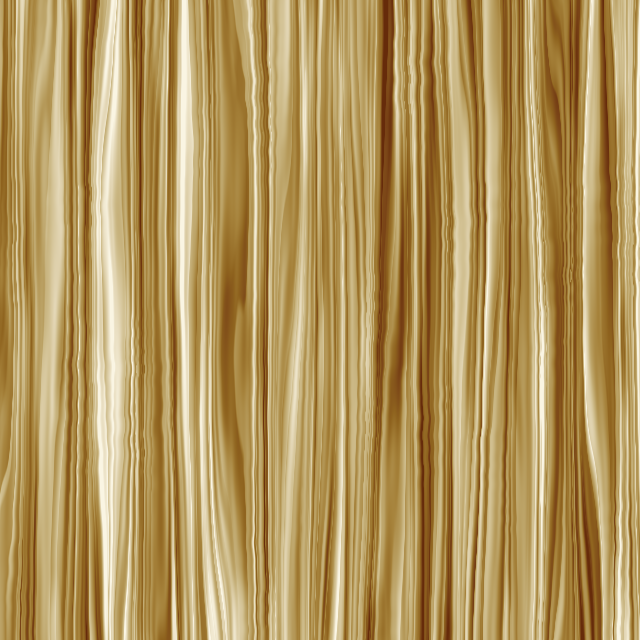
Give the GLSL for this texture, as a three.js fragment shader.

```glsl
varying vec2 vUv;

float hash(vec2 p) {
  return fract(sin(dot(p, vec2(127.1, 311.7))) * 43758.55);
}

float cornerSlope(vec2 cell, vec2 offset) {
  float angle = 6.2832 * hash(cell);
  return dot(vec2(cos(angle), sin(angle)), offset);
}

float gradientNoise(vec2 p) {
  vec2 i = floor(p);
  vec2 f = p - i;
  vec2 u = f * f * f * (f * (f * 6.0 - 15.0) + 10.0);
  vec2 e = vec2(1.0, 0.0);
  float low = mix(cornerSlope(i, f), cornerSlope(i + e.xy, f - e.xy), u.x);
  float high = mix(cornerSlope(i + e.yx, f - e.yx), cornerSlope(i + e.xx, f - e.xx), u.x);
  return mix(low, high, u.y);
}

// Position across the growth rings; flat spots open into long pointed figures
float ringPosition(vec2 p) {
  float wobblePatch = smoothstep(0.0, 0.35, gradientNoise(p * vec2(11.0, 4.0) + 31.0));
  p.x += 0.003 * wobblePatch * gradientNoise(p * vec2(18.0, 36.0));
  p.x += 0.0015 * gradientNoise(p * vec2(9.0, 13.0) + 5.0);
  return p.x
    + 0.034 * gradientNoise(p * vec2(21.0, 1.1) + vec2(3.3, 7.4))
    + 0.022 * gradientNoise(p * vec2(5.0, 1.4) + vec2(17.2, 2.6));
}

// One line per ring: a soft flank, a steep flank and a random light or dark weight
float ringLine(float position, float seed) {
  float f = fract(position);
  float weight = 2.0 * hash(vec2(floor(position), seed)) - 1.0;
  return weight * f * (1.0 - smoothstep(0.84, 1.0, f));
}

// Tone 0 to 5 walks through the main colours, with a little room beyond both ends
vec3 woodColor(float tone) {
  vec3 c = mix(vec3(0.40, 0.17, 0.04), vec3(0.48, 0.27, 0.09), clamp(tone + 1.0, 0.0, 1.0));
  c = mix(c, vec3(0.56, 0.39, 0.12), clamp(tone, 0.0, 1.0));
  c = mix(c, vec3(0.65, 0.51, 0.23), clamp(tone - 1.0, 0.0, 1.0));
  c = mix(c, vec3(0.73, 0.63, 0.39), clamp(tone - 2.0, 0.0, 1.0));
  c = mix(c, vec3(0.81, 0.74, 0.55), clamp(tone - 3.0, 0.0, 1.0));
  c = mix(c, vec3(0.89, 0.84, 0.71), clamp(tone - 4.0, 0.0, 1.0));
  return mix(c, vec3(0.98, 0.96, 0.89), clamp(tone - 5.0, 0.0, 1.0));
}

void main() {
  float ring = ringPosition(vUv);
  float tone = 2.95;

  // Bands and lines of growing fineness
  float frequency = 33.0;
  float strength = 1.65;
  for (int i = 0; i < 3; i++) {
    float seed = 13.7 * float(i) + 4.3;
    float band = gradientNoise(vec2(ring * frequency, vUv.y * 0.6 + seed));
    tone += strength * (band + 0.9 * ringLine(ring * frequency * 0.8 + band, seed));
    frequency *= 2.1;
    strength *= 1.27;
  }

  // Narrow dark seams that widen where the rings lie flat
  float seam = abs(gradientNoise(vec2(ring * 36.0, vUv.y * 0.4 + 71.3)));
  float seamPatch = smoothstep(0.0, 0.3, gradientNoise(vec2(ring * 14.0, vUv.y + 53.6)));
  tone -= 2.2 * seamPatch * (1.0 - smoothstep(0.02, 0.12, seam));

  // Long brown stains and pale streaks
  float stain = gradientNoise(vec2(vUv.x * 26.0 + 9.0 * ring, vUv.y * 2.2 + 23.5));
  tone -= 1.6 * smoothstep(0.28, 0.55, stain);
  tone += 1.2 * smoothstep(0.28, 0.5, -stain);

  // Short spindles and faint fibres
  tone += 1.1 * gradientNoise(vec2(vUv.x * 70.0 + 40.0 * ring, vUv.y * 3.0 + 8.2));
  tone += 0.6 * gradientNoise(vec2(vUv.x * 60.0 + ring * 150.0, vUv.y * 5.0));

  gl_FragColor = vec4(woodColor(tone), 1.0);
}
```
